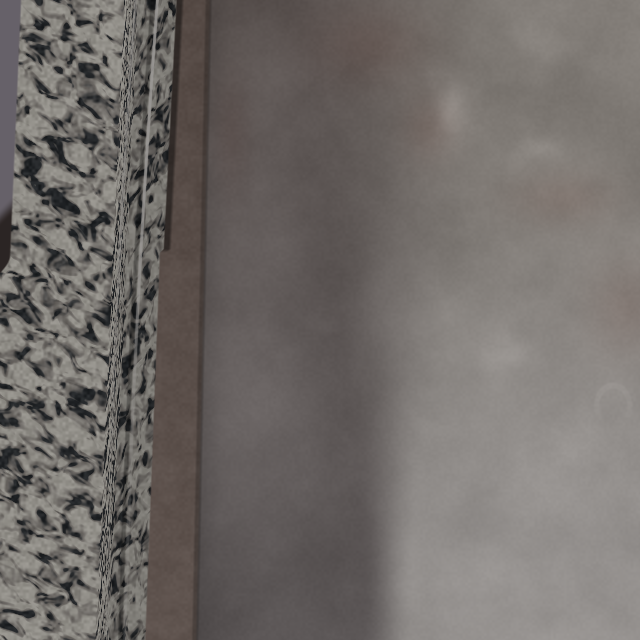
A three.js fragment shader for this texture:

```glsl
// A speckled granite post and a brown strip stand beside a mottled plaster wall.
// Slanted edge functions divide the surfaces; value noise makes grain, stains
// and cloudy plaster, while smooth gradients cast the wall's soft shadow.
varying vec2 vUv;

float hash(vec2 p) {
  vec3 q = fract(vec3(p.xyx) * 0.1031);
  q += dot(q, q.yzx + 33.33);
  return fract((q.x + q.y) * q.z);
}

float noise(vec2 p) {
  vec2 i = floor(p), f = fract(p);
  f = f * f * (3.0 - 2.0 * f);
  return mix(mix(hash(i), hash(i + vec2(1.0, 0.0)), f.x),
             mix(hash(i + vec2(0.0, 1.0)), hash(i + 1.0), f.x), f.y);
}

float fbm(vec2 p) {
  float sum = 0.0, amp = 0.5;
  for (int i = 0; i < 5; i++) {
    sum += amp * noise(p);
    p = mat2(1.6, 1.2, -1.2, 1.6) * p + 7.3;
    amp *= 0.5;
  }
  return sum / 0.97;
}

// Soft elliptical spot.
float blob(vec2 p, vec2 center, vec2 radius) {
  vec2 d = (p - center) / radius;
  return exp(-dot(d, d));
}

// One to the right of an edge, zero to the left.
float rightOf(float x, float edge, float blur) {
  return smoothstep(edge - blur, edge + blur, x);
}

float line(float x, float center, float width) {
  return 1.0 - smoothstep(width * 0.3, width, abs(x - center));
}

vec3 plaster(vec2 p) {
  // The shadow boundary is crisp below and diffuse above.
  float lit = rightOf(p.x, mix(0.605, 0.62, p.y), mix(0.04, 0.17, smoothstep(0.1, 0.9, p.y)));
  vec3 shade = mix(vec3(0.365, 0.345, 0.345), vec3(0.375, 0.345, 0.335), p.y);
  shade += 0.045 * blob(p, vec2(0.39, 0.38), vec2(0.12, 0.25));
  shade += 0.02 * blob(p, vec2(0.42, 0.88), vec2(0.07, 0.08));
  vec3 bright = mix(vec3(0.565, 0.55, 0.54), vec3(0.495, 0.475, 0.455), smoothstep(0.1, 0.85, p.y));
  vec3 color = mix(shade, bright, lit);
  color += 0.025 * smoothstep(0.62, 0.95, p.x) * (1.0 - p.y);

  // Dark shadow pools and warm stains.
  color -= 0.035 * blob(p, vec2(0.53, 0.56), vec2(0.065, 0.2));
  color -= 0.035 * blob(p, vec2(0.53, 0.14), vec2(0.10, 0.13));
  color -= 0.035 * blob(p, vec2(0.35, 0.06), vec2(0.06, 0.12));
  color -= 0.04 * blob(p, vec2(0.37, 1.0), vec2(0.16, 0.06));
  color -= 0.03 * blob(p, vec2(0.73, 0.19), vec2(0.07, 0.05));
  float stain = blob(p, vec2(0.58, 0.93), vec2(0.09, 0.06))
    + blob(p, vec2(0.67, 0.80), vec2(0.04, 0.05))
    + blob(p, vec2(0.88, 0.69), vec2(0.08, 0.04))
    + blob(p, vec2(0.98, 0.52), vec2(0.06, 0.07))
    + 0.6 * blob(p, vec2(0.36, 0.79), vec2(0.03, 0.09));
  color -= vec3(0.018, 0.038, 0.042) * stain;

  // Pale patches with ragged borders.
  vec2 q = p + 0.045 * (vec2(fbm(p * 18.0), fbm(p * 18.0 + 31.0)) - 0.5);
  float pale = 1.3 * blob(q, vec2(0.71, 0.83), vec2(0.035, 0.045))
    + 0.7 * blob(q, vec2(0.84, 0.76), vec2(0.04, 0.018))
    + 0.6 * blob(q, vec2(0.85, 0.93), vec2(0.04, 0.045))
    + 0.6 * blob(q, vec2(0.79, 0.44), vec2(0.055, 0.025))
    + 0.5 * blob(q, vec2(0.75, 0.10), vec2(0.08, 0.035))
    + 0.4 * blob(q, vec2(0.50, 0.50), vec2(0.025, 0.012));
  color += 0.07 * pale;
  float arc = line(length((p - vec2(0.958, 0.365)) * vec2(1.0, 0.8)), 0.026, 0.006);
  color += 0.025 * arc * rightOf(p.y, 0.36, 0.025);

  float cloud = fbm(p * vec2(7.0, 8.0) + 4.0) - 0.5;
  float detail = fbm(p * 27.0 + 12.0) - 0.5;
  float grain = noise(p * 240.0) - 0.5;
  return color + cloud * mix(0.055, 0.095, lit) + detail * 0.035 + grain * 0.016;
}

vec3 granite(vec2 p, float drop) {
  // Grains become narrow and slanted on the moulded edge.
  float trim = rightOf(p.x, 0.205 - 0.045 * drop, 0.012);
  vec2 q = vec2(p.x + p.y * 0.06, p.y + p.x * mix(0.3, -0.8, trim));
  q *= mix(vec2(65.0, 85.0), vec2(115.0, 75.0), trim);
  q += 1.5 * vec2(noise(q * 0.6), noise(q * 0.6 + 19.0));
  float grain = 0.65 * noise(q) + 0.35 * noise(q * 2.1 + 8.0);
  vec3 color = mix(vec3(0.13, 0.14, 0.15), vec3(0.41, 0.395, 0.38), smoothstep(0.25, 0.43, grain));
  color = mix(color, vec3(0.57, 0.56, 0.535), smoothstep(0.40, 0.65, grain));
  color += 0.10 * (noise(p * 210.0) - 0.5);
  color *= 1.0 - 0.13 * trim;

  // Two pale seams curve down the moulding.
  float outer = 0.212 - 0.075 * drop + 0.030 * drop * drop;
  float inner = 0.246 - 0.075 * drop + 0.024 * drop * drop;
  float fade = 1.0 - 0.75 * smoothstep(0.25, 0.8, drop);
  color = mix(color, vec3(0.55, 0.54, 0.53), line(p.x, outer, 0.0035) * fade * 0.55);
  color = mix(color, vec3(0.61, 0.60, 0.59), line(p.x, inner, 0.0035) * fade * 0.85);
  return color * (1.0 - 0.3 * line(p.x, inner - 0.007, 0.005));
}

void main() {
  vec2 p = vUv;
  float drop = 1.0 - p.y;
  float upper = rightOf(p.y, 0.608, 0.004);
  float postEdge = mix(0.265 - 0.038 * drop, 0.276 - 0.052 * drop, upper);
  float stripEdge = 0.328 - 0.021 * drop;

  // Wall, recessed strip and contact shadows.
  vec3 strip = mix(vec3(0.37, 0.325, 0.305), vec3(0.33, 0.285, 0.265), p.y);
  strip += 0.05 * (fbm(p * 45.0) - 0.5) + 0.025 * (noise(p * 220.0) - 0.5);
  strip *= 1.0 - 0.45 * line(p.x, postEdge + 0.004, 0.009) * upper;
  vec3 wall = plaster(p) * (1.0 - 0.10 * blob(p, vec2(stripEdge, p.y), vec2(0.025, 1.0)));
  vec3 color = mix(strip, wall, rightOf(p.x, stripEdge, 0.003));
  color *= 1.0 - 0.22 * line(p.x, stripEdge - 0.002, 0.007);
  color = mix(granite(p, drop), color, rightOf(p.x, postEdge, 0.0018));

  // Sliver beyond the post, narrowing into its lower notch.
  float leftEdge = 0.033 - 0.043 * drop - 0.035 * (1.0 - smoothstep(0.54, 0.60, p.y));
  vec3 beyond = mix(vec3(0.17, 0.145, 0.14), vec3(0.40, 0.38, 0.41), rightOf(p.y, 0.66 + p.x, 0.015));
  color = mix(beyond, color, rightOf(p.x, leftEdge, 0.002));
  gl_FragColor = vec4(clamp(color, 0.0, 1.0), 1.0);
}
```
